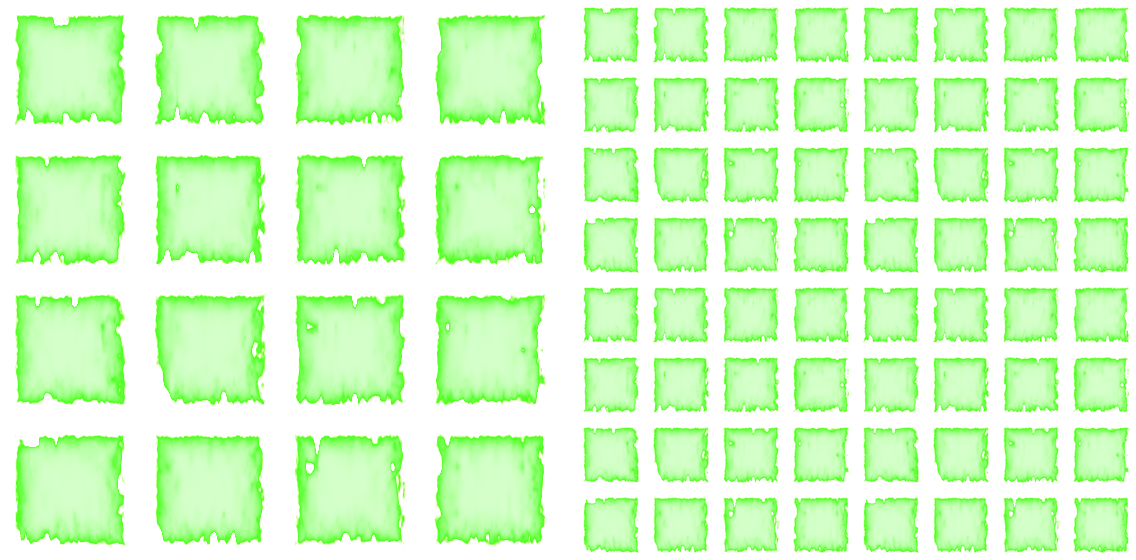
Left, the tile; right, the same tile 2 across and 2 down.
Write a Shadertoy shader that draws this pattern.

```glsl
// Four by four grid of pale green squares with glowing, ragged, eroded edges on white.

float hash(vec2 p) {
    return fract(sin(dot(p, vec2(127.1, 311.7))) * 43758.5);
}

float noise(vec2 p) {
    vec2 i = floor(p), f = fract(p);
    f = f * f * (3.0 - 2.0 * f);
    return mix(mix(hash(i), hash(i + vec2(1, 0)), f.x),
               mix(hash(i + vec2(0, 1)), hash(i + vec2(1, 1)), f.x), f.y);
}

// Signed depth inside the eroded square, in cell units
float erodedDepth(vec2 p, vec2 seed) {
    // Vertically stretched grain: narrow teeth above and below, long chips at the sides
    float grain = 0.65 * noise(p * vec2(27, 11) + seed)
                + 0.35 * noise(p * vec2(55, 24) + seed + 31.0);
    float fleck = noise(p * vec2(75, 42) + seed + 67.0) - 0.5;
    float pit = pow(noise(p * vec2(15, 6) + seed + 93.0), 10.0);

    // Distances to left, bottom, right and top; right and bottom wear most
    vec4 side = vec4(p - vec2(0.115, 0.11), vec2(0.89, 0.887) - p);
    side -= vec4(0.04, 0.09, 0.09, 0.03) * grain * grain;
    float depth = min(min(side.x, side.y), min(side.z, side.w));
    return depth - 0.17 * pit + 0.012 * fleck;
}

void mainImage(out vec4 fragColor, in vec2 fragCoord) {
    vec2 grid = fragCoord / iResolution.xy * 4.0;
    vec2 cell = mod(floor(grid), 4.0);
    vec2 p = fract(grid);
    vec2 seed = cell * vec2(137, 113) + 11.0;

    float depth = erodedDepth(p, seed);
    float cover = smoothstep(-0.014, 0.004, depth);

    // Saturated rim fading into a pale centre, broken by soft vertical streaks
    float streak = noise(p * vec2(22, 7) + seed + 151.0);
    float glow = exp(-max(depth, 0.0) / 0.056 * (0.65 + 0.7 * streak));
    float ink = (0.21 + 0.7 * glow) * cover;

    // Thin coverage turns yellowish at the fringe
    vec3 absorbed = vec3(0.8 * mix(0.45, 1.0, cover), 0.0, 1.0);
    fragColor = vec4(1.0 - ink * absorbed, 1.0);
}
```
